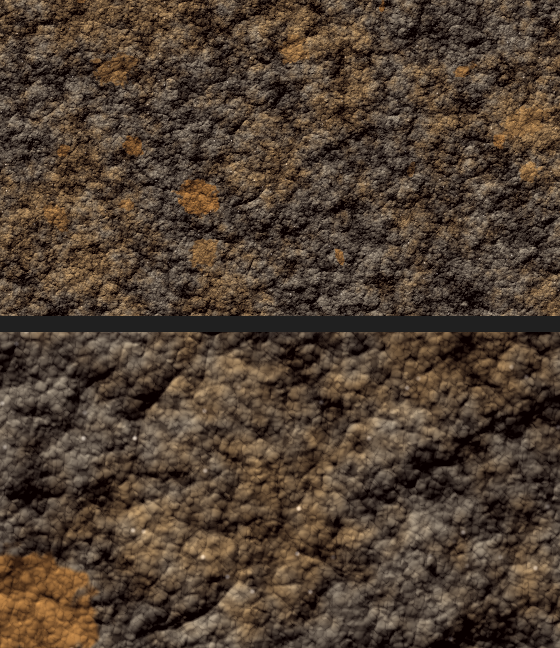
Top, the full canvas; bottom, a detail of the centre.
Reproduce this texture procedurally as a WebGL 2 fragment shader.

```glsl
#version 300 es
precision highp float;
// Dark crumbly soil: layered crumbs with shadowed crevices, ochre clods and tiny glints.

uniform vec2 u_resolution;
out vec4 fragColor;

const vec3 SHADOW = vec3(0.09, 0.05, 0.04);
const vec3 PALE = vec3(0.57, 0.49, 0.40);
const vec3 WARM_TINT = vec3(1.06, 0.98, 0.83);
const vec3 COOL_TINT = vec3(0.95, 1.00, 1.07);
const vec3 OCHRE_TINT = vec3(1.22, 0.99, 0.66);
const vec3 TAN_TINT = vec3(1.09, 0.98, 0.78);
const vec2 LIGHT_DIR = vec2(-0.35, 0.94);
const int LAYERS = 5;
const float COARSE_SCALE = 8.0;    // largest crumbs per canvas height
const float RELIEF_STEP = 0.003;   // distance used to measure slope
const float MID_TONE = 0.45;
const float CAVITY = 1.25;         // darkening between crumbs
const float RELIEF = 0.17;         // strength of the directional light
const float CLOD_SCALE = 5.0;
const float CLOD_SHARE = 0.42;
const float GLINT_SCALE = 80.0;
const float GLINT_SHARE = 0.025;

// Four random values in 0..1 for a lattice cell
vec4 hash4(vec2 cell, uint seed) {
  uvec2 c = uvec2(ivec2(cell) + 4096);
  uvec4 v = uvec4(c.x, c.y, seed, c.x ^ c.y) * 1664525u + 1013904223u;
  for (int i = 0; i < 2; i++) {
    v += v.yzxy * v.wxyz;
    v ^= v >> 16u;
  }
  return vec4(v >> 8u) / 16777216.0;
}

vec2 gradient(vec2 cell) {
  float a = 6.28318 * hash4(cell, 7u).x;
  return vec2(cos(a), sin(a));
}

float gradientNoise(vec2 p) {
  vec2 i = floor(p), f = p - i;
  vec2 u = f * f * f * (f * (f * 6.0 - 15.0) + 10.0);
  vec2 e = vec2(1.0, 0.0);
  float a = dot(gradient(i), f);
  float b = dot(gradient(i + e.xy), f - e.xy);
  float c = dot(gradient(i + e.yx), f - e.yx);
  float d = dot(gradient(i + e.xx), f - e.xx);
  return mix(mix(a, b, u.x), mix(c, d, u.x), u.y);
}

// Highest dome at p (x) and the random shade of its crumb (y)
vec2 crumbs(vec2 p, uint seed) {
  p += 0.45 * vec2(gradientNoise(p * 1.4), gradientNoise(p * 1.4 + 37.3));
  vec2 base = floor(p), best = vec2(0.0, 0.5);
  for (int y = -1; y <= 1; y++)
    for (int x = -1; x <= 1; x++) {
      vec2 cell = base + vec2(x, y);
      vec4 r = hash4(cell, seed);
      vec2 d = p - cell - r.xy;
      float radius = mix(0.45, 0.9, r.z);
      float dome = 1.0 - dot(d, d) / (radius * radius);
      if (dome > best.x) best = vec2(dome, r.w);
    }
  return best;
}

// Surface height (x) and openness to light (y)
vec2 surface(vec2 p) {
  vec2 sum = vec2(0.0);
  float scale = COARSE_SCALE;
  for (int i = 0; i < LAYERS; i++) {
    vec2 crumb = crumbs(p * scale + float(i) * 19.7, uint(i) + 11u);
    sum.x += 0.42 * crumb.x / scale;
    sum.y += (crumb.x + 0.4 * (crumb.y - 0.5)) / float(LAYERS);
    scale *= 2.0;
  }
  return sum;
}

// Coverage of scattered ragged clods (x) and their ochre share (y)
vec2 clods(vec2 p) {
  float ragged = 0.55 * gradientNoise(p * 24.0) + 0.5 * gradientNoise(p * 65.0);
  vec2 q = p * CLOD_SCALE, base = floor(q), best = vec2(0.0);
  for (int y = -1; y <= 1; y++)
    for (int x = -1; x <= 1; x++) {
      vec2 cell = base + vec2(x, y);
      vec4 r = hash4(cell, 71u), s = hash4(cell, 83u);
      float a = 6.28318 * r.w;
      vec2 d = mat2(cos(a), -sin(a), sin(a), cos(a)) * (q - cell - r.xy);
      d.y /= mix(0.4, 1.0, s.x);
      float radius = mix(0.1, 0.36, s.y * s.y);
      float cover = smoothstep(0.15, -0.2, length(d) / radius - 1.0 + ragged);
      cover *= step(r.z, CLOD_SHARE);
      if (cover > best.x) best = vec2(cover, s.z);
    }
  return best;
}

// Sparse bright mineral specks
float glints(vec2 p) {
  vec2 q = p * GLINT_SCALE, cell = floor(q);
  vec4 r = hash4(cell, 97u);
  float d = length(q - cell - mix(vec2(0.3), vec2(0.7), r.xy));
  return step(r.z, GLINT_SHARE) * smoothstep(0.3, 0.05, d) * r.w;
}

void main() {
  vec2 p = gl_FragCoord.xy / u_resolution.y;

  // Light and crevices
  vec2 here = surface(p);
  float ahead = surface(p + RELIEF_STEP * LIGHT_DIR).x;
  float slope = (here.x - ahead) / RELIEF_STEP;
  float tone = MID_TONE + CAVITY * (here.y - 0.55) + RELIEF * slope;

  // Damp, dry and gritty areas
  float damp = gradientNoise(p * 2.3 + 5.1) + 0.6 * gradientNoise(p * 6.0);
  tone += 0.16 * damp + 0.14 * gradientNoise(p * 110.0);

  // Clods are lighter and flatter than the soil around them
  vec2 clod = clods(p);
  tone = mix(tone, 0.68 + 0.7 * (tone - MID_TONE), 0.8 * clod.x);
  tone = clamp(tone, -0.12, 1.3);

  // Colour
  float warmth = damp + 0.5 * gradientNoise(p * 17.0) + 0.4 * gradientNoise(p * 45.0);
  vec3 tint = mix(COOL_TINT, WARM_TINT, smoothstep(-0.35, 0.5, warmth));
  tint = mix(tint, mix(TAN_TINT, OCHRE_TINT, clod.y), clod.x);
  vec3 colour = mix(SHADOW, PALE, tone) * tint;
  colour += 0.4 * glints(p);
  fragColor = vec4(clamp(colour, 0.0, 1.0), 1.0);
}
```
